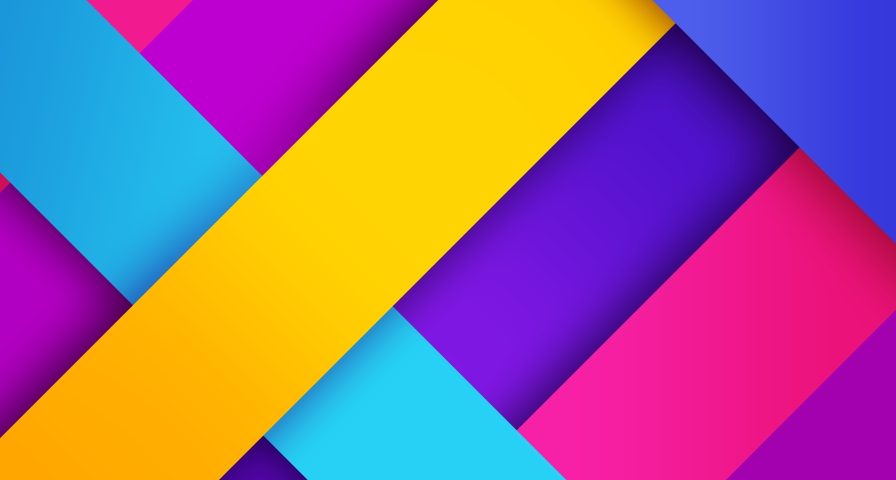
This background is drawn by a WebGL 1 fragment shader. Its source:

```glsl
precision highp float;

uniform vec2 u_resolution;

const vec3 CYAN = vec3(0.15, 0.79, 0.95);
const vec3 AZURE = vec3(0.10, 0.58, 0.85);
const vec3 MAGENTA = vec3(0.70, 0.0, 0.76);
const vec3 PINK = vec3(0.95, 0.10, 0.56);
const vec3 VIOLET = vec3(0.50, 0.09, 0.89);
const vec3 INDIGO = vec3(0.31, 0.07, 0.80);
const vec3 YELLOW = vec3(1.0, 0.83, 0.01);
const vec3 ORANGE = vec3(1.0, 0.54, 0.0);

// Diagonal seams, measured in canvas heights
const float SEAM_OUTER = -0.598;
const float BAND_TOP = -0.087;
const float BAND_BOTTOM = 0.456;
const float SEAM_PINK = 0.973;
const float SEAM_MAGENTA = 1.512;
const float CROSS_LOW = 0.641;
const float CROSS_MID = 1.180;
const float CROSS_HIGH = 2.359;

// Antialiased coverage of the side where dist is positive
float cover(float dist, float soft) {
  return smoothstep(-soft, soft, dist);
}

// Soft shadow fading away from an edge
float shadow(float dist, float reach) {
  float t = 1.0 - smoothstep(-0.35 * reach, reach, dist);
  return t * t * 1.3;
}

// Union of two shadows, rounded where they meet
float joinShadows(float a, float b) {
  return 1.0 - (1.0 - min(a, 1.0)) * (1.0 - min(b, 1.0));
}

vec3 shade(vec3 color, vec3 dark, float amount) {
  return mix(color, dark, clamp(amount, 0.0, 1.0));
}

// Panels above the yellow band
vec3 upperPanels(vec2 p, float across, float along, float soft) {
  float edge = BAND_TOP - across;
  float outer = cover(SEAM_OUTER - across, soft);

  float rise = smoothstep(1.1, 1.8, along);
  vec3 top = shade(MAGENTA + vec3(0.04, 0.0, 0.05), vec3(0.40, 0.0, 0.45),
                   shadow(edge, 0.27) * mix(0.35, 1.1, rise));
  top = mix(top, PINK, outer);

  float corner = joinShadows(shadow(edge, 0.26) * 0.8,
                             shadow(CROSS_LOW - along, 0.22) * 0.65);
  vec3 low = shade(MAGENTA, vec3(0.25, 0.0, 0.27), corner);
  low = mix(low, vec3(0.80, 0.06, 0.35), outer);

  vec3 strip = mix(AZURE, CYAN, smoothstep(-0.1, 0.65, p.x + 0.25 * (1.0 - p.y)) * 0.85);
  float depth = mix(0.95, 0.55, smoothstep(CROSS_LOW, CROSS_MID, along));
  strip = shade(strip, vec3(0.14, 0.38, 0.74), shadow(edge, 0.24) * depth);

  vec3 color = mix(low, strip, cover(along - CROSS_LOW, soft));
  return mix(color, top, cover(along - CROSS_MID, soft));
}

// Panels below the yellow band
vec3 lowerPanels(vec2 p, float across, float along, float soft) {
  float edge = across - BAND_BOTTOM;
  float roof = CROSS_HIGH - along;

  vec3 violet = mix(VIOLET, INDIGO, smoothstep(1.2, 2.25, along));
  float sides = joinShadows(shadow(edge, 0.20) * 0.45,
                            shadow(SEAM_PINK - across, 0.24) * 0.65);
  violet = shade(violet, vec3(0.12, 0.0, 0.28),
                 joinShadows(sides, shadow(roof, 0.30) * 0.85));

  vec3 pink = mix(vec3(0.97, 0.13, 0.66), vec3(0.92, 0.07, 0.47),
                  smoothstep(1.1, 1.85, p.x));
  pink = shade(pink, vec3(0.63, 0.04, 0.20), shadow(roof, 0.30) * 0.85);

  vec3 cyan = shade(CYAN + vec3(0.0, 0.03, 0.01), vec3(0.14, 0.45, 0.75),
                    shadow(edge, 0.20) * 0.8);
  vec3 base = shade(vec3(0.32, 0.02, 0.66), vec3(0.14, 0.0, 0.34),
                    joinShadows(shadow(edge, 0.16) * 0.5,
                                shadow(CROSS_LOW - along, 0.16) * 0.7));

  vec3 color = mix(violet, pink, cover(across - SEAM_PINK, soft));
  color = mix(color, vec3(0.64, 0.0, 0.69), cover(across - SEAM_MAGENTA, soft));
  color = mix(color, cyan, cover(CROSS_MID - along, soft));
  return mix(color, base, cover(CROSS_LOW - along, soft));
}

// Long yellow band, warm at both ends
vec3 yellowBand(vec2 p, float along) {
  vec3 color = mix(ORANGE, YELLOW, smoothstep(-0.15, 1.35, along));
  color = mix(color, vec3(1.0, 0.75, 0.0), smoothstep(0.3, 0.85, length(p - vec2(0.83, 0.56))) * 0.5);
  return shade(color, vec3(0.68, 0.36, 0.0), shadow(CROSS_HIGH - along, 0.20) * 0.85);
}

void main() {
  vec2 p = gl_FragCoord.xy / u_resolution.y;
  float soft = 1.0 / u_resolution.y;
  float across = p.x - p.y;
  float along = p.x + p.y;

  vec3 color = upperPanels(p, across, along, soft);
  color = mix(color, yellowBand(p, along), cover(across - BAND_TOP, soft));
  color = mix(color, lowerPanels(p, across, along, soft), cover(across - BAND_BOTTOM, soft));

  // Blue sheet over the upper right corner
  vec3 blue = mix(vec3(0.30, 0.37, 0.92), vec3(0.21, 0.22, 0.86), smoothstep(1.4, 1.87, p.x));
  color = mix(color, blue, cover(along - CROSS_HIGH, soft));

  gl_FragColor = vec4(color, 1.0);
}
```
